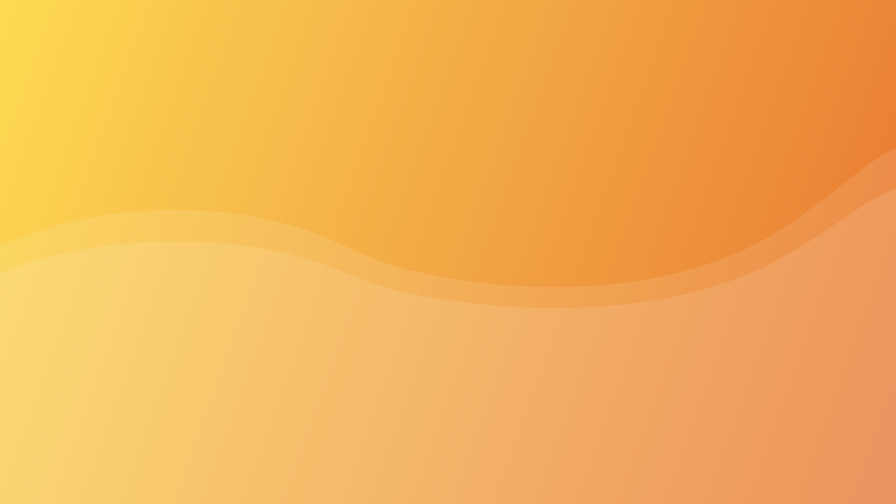
A Shadertoy shader for this background:

```glsl
// Two translucent wave layers over a diagonal gradient from yellow to orange.

#define GRADIENT_TILT 0.203   // share of the gradient that runs downward
#define LAYER_ALPHA 0.105     // whiteness added by each wave
#define CREST_HEIGHT 0.5833   // left crest of the back wave
#define FRONT_CREST 0.5208    // left crest of the front wave
#define FRONT_SCALE 0.864     // vertical scale of the front wave

const vec3 YELLOW = vec3(0.992, 0.855, 0.322);
const vec3 AMBER  = vec3(0.949, 0.655, 0.271);
const vec3 ORANGE = vec3(0.918, 0.506, 0.204);
const vec3 CORAL  = vec3(0.906, 0.471, 0.235);

// Curve knots: position, height, slope
const int KNOTS = 8;
const vec3 WAVE[KNOTS] = vec3[KNOTS](
    vec3(0.0,    0.5116,  0.80),
    vec3(0.1953, 0.5833,  0.0),
    vec3(0.3646, 0.5278, -0.747),
    vec3(0.4492, 0.4676, -0.444),
    vec3(0.6185, 0.4306,  0.0),
    vec3(0.8333, 0.5069,  0.818),
    vec3(0.9570, 0.6574,  1.387),
    vec3(1.0,    0.7060,  0.85));

// Cubic Hermite interpolation between two knots
float hermite(vec3 a, vec3 b, float x) {
    float span = b.x - a.x;
    float t = clamp((x - a.x) / span, 0.0, 1.0);
    float s = 1.0 - t;
    return mix(a.y, b.y, t * t * (3.0 - 2.0 * t))
         + span * t * s * (a.z * s - b.z * t);
}

float waveHeight(float x) {
    float height = WAVE[0].y;
    for (int i = 0; i < KNOTS - 1; i++) {
        if (x >= WAVE[i].x) height = hermite(WAVE[i], WAVE[i + 1], x);
    }
    return height;
}

vec3 background(vec2 uv) {
    float t = mix(uv.x, 1.0 - uv.y, GRADIENT_TILT * 0.83);
    vec3 color = mix(YELLOW, AMBER, clamp(t / 0.5, 0.0, 1.0));
    color = mix(color, ORANGE, clamp((t - 0.5) / 0.38, 0.0, 1.0));
    return mix(color, CORAL, clamp((t - 0.88) / 0.12, 0.0, 1.0));
}

// Smooth coverage of the area below a curve
float below(float height, float y) {
    return clamp((height - y) * iResolution.y + 0.5, 0.0, 1.0);
}

void mainImage(out vec4 fragColor, in vec2 fragCoord) {
    vec2 uv = fragCoord / iResolution.xy;
    float back = waveHeight(uv.x);
    float front = FRONT_CREST + (back - CREST_HEIGHT) * FRONT_SCALE;

    vec3 color = background(uv);
    color = mix(color, vec3(1.0), LAYER_ALPHA * below(back, uv.y));
    color = mix(color, vec3(1.0), LAYER_ALPHA * below(front, uv.y));
    fragColor = vec4(color, 1.0);
}
```
